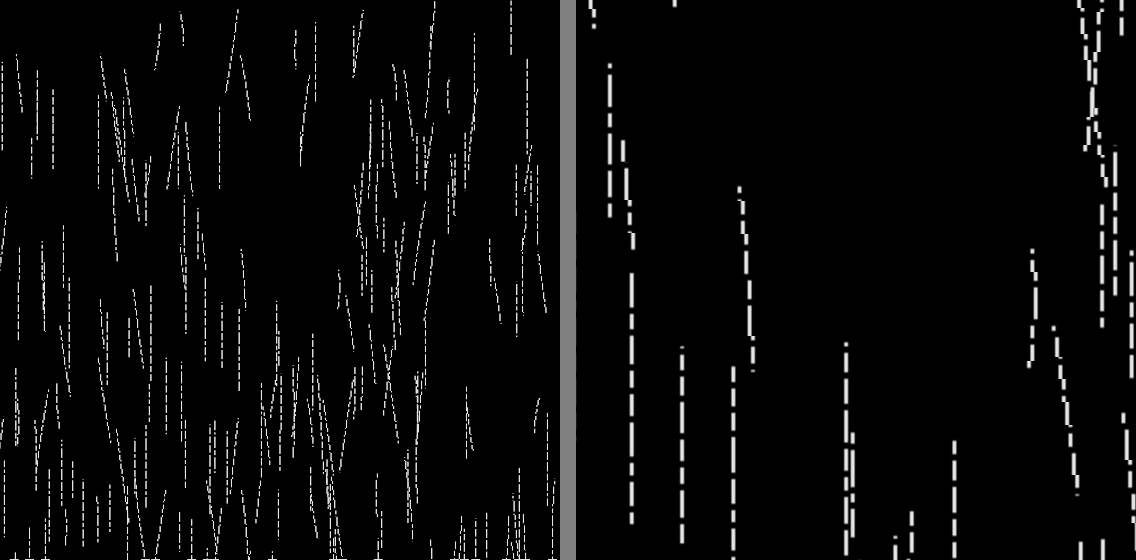
Left: the whole. Right: its middle third, enlarged.
A three.js fragment shader for this pattern:

```glsl
// Sparse thin dashed white streaks falling near-vertically on black.
varying vec2 vUv;

vec4 hash4(float n) {
  vec4 p = fract(vec4(n) * vec4(0.1031, 0.1030, 0.0973, 0.1099));
  p += dot(p, p.wzxy + 33.33);
  return fract((p.xxyz + p.yzzw) * p.zywx);
}

// Sideways drift of a streak, stepped into short upright runs.
float drift(float fall, float len, float slope, float bend) {
  float t = fall / len;
  float offset = slope * fall + bend * t * (1.0 - t);
  return floor(offset / 0.002 + 0.5) * 0.002;
}

// Uneven dashes: one narrow gap placed at random in each period.
float dashes(float fall, float seed) {
  float s = fall / 0.0175 + seed;
  float gap = 0.2 + 0.6 * hash4(floor(s) * 3.7 + seed * 91.0).x;
  return smoothstep(0.0010, 0.0028, abs(fract(s) - gap) * 0.0175);
}

float streak(vec2 p, float id) {
  vec4 place = hash4(id * 7.31 + 11.0);
  vec4 shape = hash4(id * 5.17 + 403.0);
  float len = mix(0.06, 0.18, place.z);
  float lean = shape.x * 2.0 - 1.0;
  float slant = smoothstep(0.35, 1.0, abs(lean));
  float slope = 0.15 * sign(lean) * slant;
  float bend = 0.02 * (shape.y - 0.5) * step(0.01, slant);

  float fall = place.y - p.y;
  float d = abs(p.x - place.x - drift(fall, len, slope, bend));
  float line = 1.0 - smoothstep(0.0004, 0.0019, d);
  float ends = smoothstep(-0.001, 0.001, fall) * smoothstep(-0.001, 0.001, len - fall);
  float ink = line * ends * dashes(fall, place.w);

  // Some streaks that reach the floor end in a short flat foot.
  if (place.y < len && shape.z > 0.4) {
    float footX = place.x + drift(place.y, len, slope, bend);
    float foot = 1.0 - smoothstep(0.007, 0.009, abs(p.x - footX));
    ink = max(ink, foot * (1.0 - smoothstep(0.0012, 0.0026, p.y)));
  }
  return ink;
}

void main() {
  float ink = 0.0;
  for (int i = 0; i < 190; i++) {
    ink = max(ink, streak(vUv, float(i)));
  }
  gl_FragColor = vec4(vec3(0.9 * ink), 1.0);
}
```
